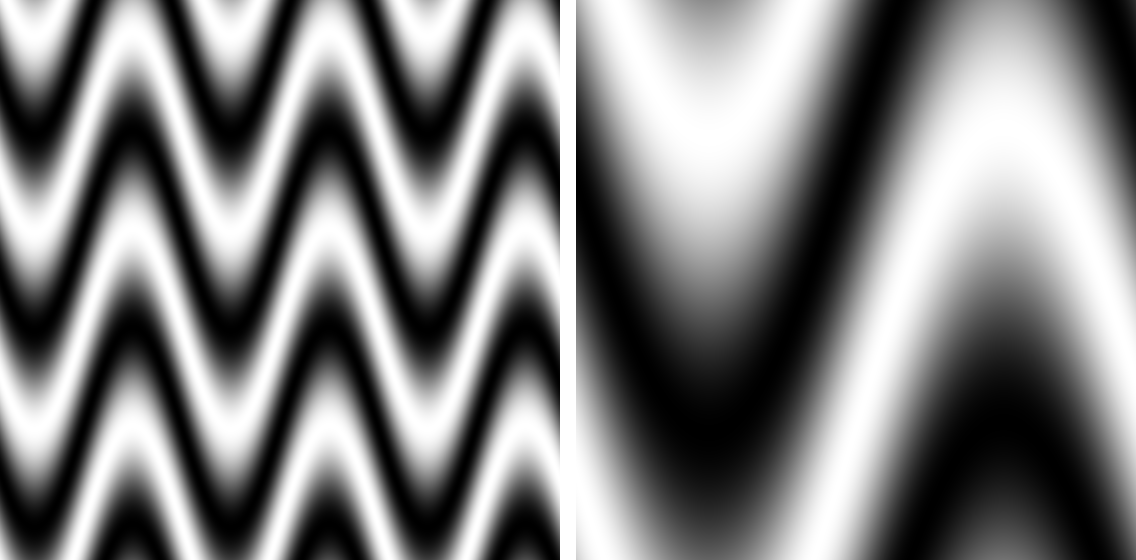
Left, the full canvas; right, a detail of the centre.
Reproduce this pattern procedurally as a Shadertoy shader.

```glsl
// Soft black and white wavy stripes: a sine grating bent by a second sine.

const float TAU = 6.2831853;

void mainImage(out vec4 fragColor, in vec2 fragCoord) {
    vec2 uv = fragCoord / iResolution.xy;

    // 2.85 repeats across and down, measured from a crest of a dark stripe
    vec2 phase = TAU * 2.85 * (uv - vec2(0.237, 0.763));

    // Each stripe swings by about one full stripe spacing
    float bend = 3.2 * cos(phase.x);

    // Smooth sinusoidal shading from black to white
    float shade = 0.5 + 0.5 * cos(phase.y - bend);
    fragColor = vec4(vec3(shade), 1.0);
}
```
